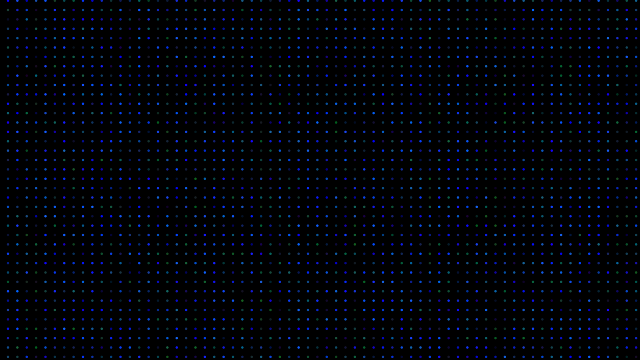
This pattern is drawn by a WebGL 1 fragment shader. Its source:

```glsl
precision highp float;

// A fine grid of tiny glowing dots on black, like a sparse LED panel.
// Each cell holds one disc; hashes of the cell pick its green and blue
// strength, and a hash of the column tints whole columns slightly.

uniform vec2 u_resolution;

const float ROWS_PER_HEIGHT = 38.4;             // cells in one canvas height
const vec2  FIRST_DOT = vec2(0.853, 0.333);     // first dot centre, in cells
const float DOT_RADIUS = 0.128;                 // in cells
const vec3  BACKGROUND = vec3(0.0);
const vec3  DOT_PEAK = vec3(0.10, 0.40, 1.0);   // strongest value per channel
const float COLUMN_BIAS = 0.25;                 // share of column in brightness
const float MIN_LIGHT = 0.12;                   // faintest dot

float hash(vec2 p) {
    return fract(sin(dot(p, vec2(12.9898, 78.233))) * 43758.5453);
}

// Random colour between green, teal, azure and deep blue
vec3 dotColor(vec2 cell) {
    float column = hash(vec2(cell.x, 91.7));
    float blue = mix(hash(cell + 3.1), column, COLUMN_BIAS);
    float green = hash(cell + 17.3);
    float red = hash(cell + 41.9);
    blue = mix(MIN_LIGHT, 1.0, smoothstep(0.05, 0.95, blue));
    return DOT_PEAK * vec3(red, green, blue);
}

void main() {
    // Square cells, measured against the canvas height
    vec2 grid = gl_FragCoord.xy / u_resolution.y * ROWS_PER_HEIGHT;
    float pixel = ROWS_PER_HEIGHT / u_resolution.y;

    // Nearest dot centre and distance to it
    vec2 shifted = grid - FIRST_DOT + 0.5;
    vec2 cell = floor(shifted);
    float distanceToDot = length(fract(shifted) - 0.5);

    // Disc with an edge one pixel wide
    float coverage = 1.0 - smoothstep(DOT_RADIUS - 0.5 * pixel,
                                      DOT_RADIUS + 0.5 * pixel, distanceToDot);

    gl_FragColor = vec4(mix(BACKGROUND, dotColor(cell), coverage), 1.0);
}
```
